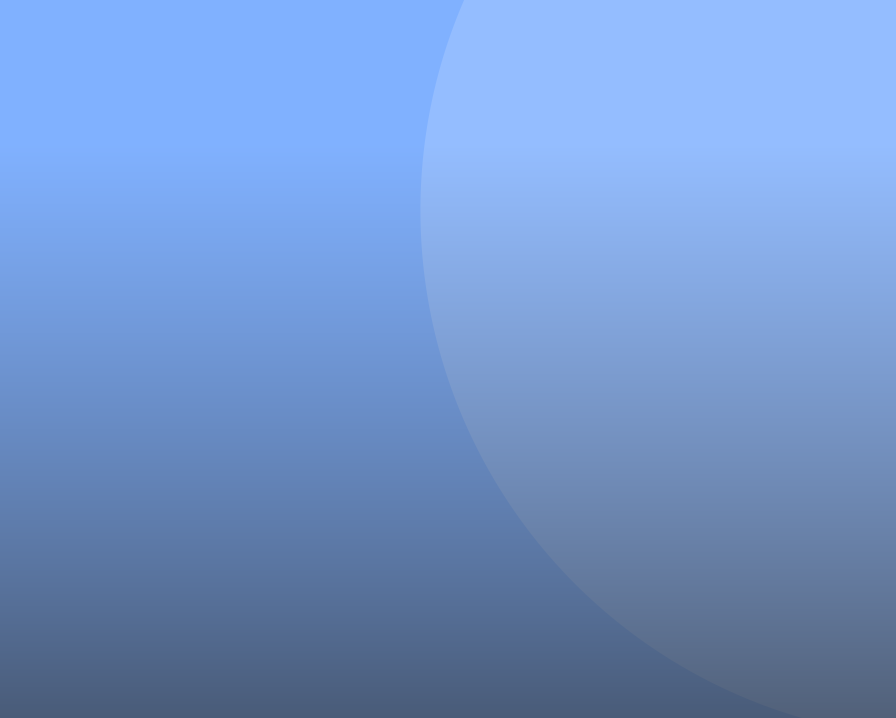
This background is drawn by a Shadertoy shader. Its source:

```glsl
// Draws a blue sky gradient with a large translucent disc at the right.

// Backdrop: flat above FADE_START, then darkening towards the bottom.
const vec3 SKY_TOP = vec3(0.503, 0.694, 1.0);
const vec3 SKY_BOTTOM = vec3(0.286, 0.357, 0.470);
const float FADE_START = 0.80;   // height where the fade begins
const float FADE_CURVE = 0.20;   // 0 = linear, higher = later darkening

// Disc: a veil that turns from white to grey on its way down.
const vec2 DISC_CENTER = vec2(1.059, 0.707);  // fractions of width, height
const float DISC_RADIUS = 0.736;              // fraction of height
const vec3 VEIL_TOP = vec3(1.0);
const vec3 VEIL_BOTTOM = vec3(0.50);
const float VEIL_OPACITY = 0.155;

// Antialiased coverage of a disc, with distances in canvas heights.
float discCoverage(vec2 point, vec2 center, float radius, float pixelSize) {
    float signedDistance = length(point - center) - radius;
    return clamp(0.5 - signedDistance / pixelSize, 0.0, 1.0);
}

void mainImage(out vec4 fragColor, in vec2 fragCoord) {
    vec2 point = fragCoord / iResolution.y;
    float aspect = iResolution.x / iResolution.y;
    vec2 center = DISC_CENTER * vec2(aspect, 1.0);

    // Vertical gradient
    float depth = clamp((FADE_START - point.y) / FADE_START, 0.0, 1.0);
    float fade = depth * mix(1.0 - FADE_CURVE, 1.0, depth);
    vec3 color = mix(SKY_TOP, SKY_BOTTOM, fade);

    // Translucent disc
    vec3 veil = mix(VEIL_TOP, VEIL_BOTTOM, depth);
    float coverage = discCoverage(point, center, DISC_RADIUS, 1.0 / iResolution.y);
    color = mix(color, veil, VEIL_OPACITY * coverage);

    fragColor = vec4(color, 1.0);
}
```
